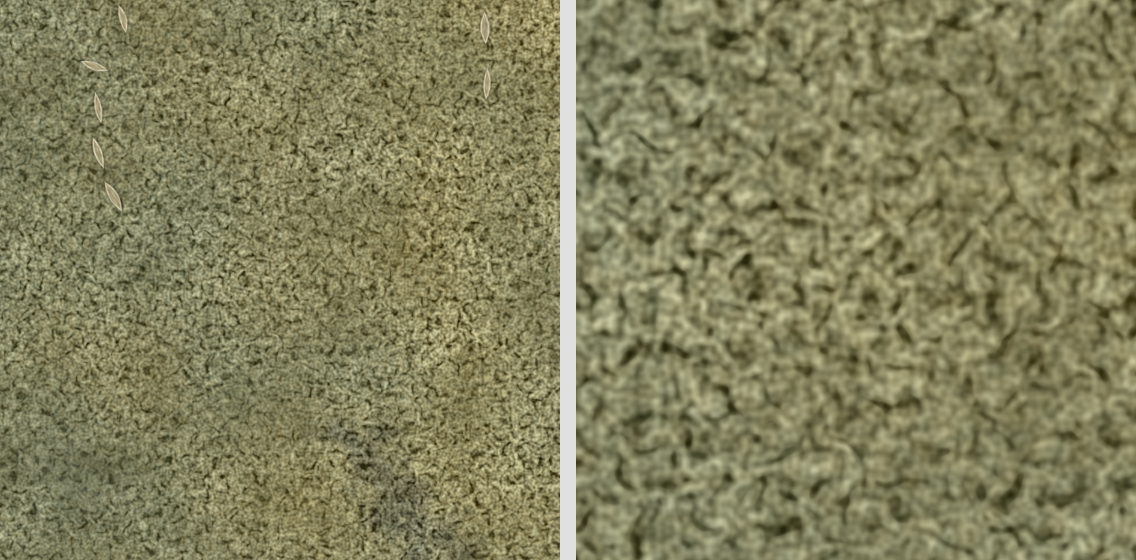
Left, the full canvas; right, a detail of the centre.
A Shadertoy shader for this texture:

```glsl
float hash(vec2 p) {
    vec3 q = fract(p.xyx * vec3(0.1031, 0.1030, 0.0973));
    q += dot(q, q.yzx + 33.33);
    return fract((q.x + q.y) * q.z);
}

vec2 gradient(vec2 cell) {
    float angle = 6.2832 * hash(cell);
    return vec2(cos(angle), sin(angle));
}

float gradientNoise(vec2 p) {
    vec2 i = floor(p), f = p - i;
    vec2 u = f * f * f * (f * (f * 6.0 - 15.0) + 10.0);
    vec2 e = vec2(0.0, 1.0);
    float low = mix(dot(gradient(i), f), dot(gradient(i + e.yx), f - e.yx), u.x);
    float high = mix(dot(gradient(i + e), f - e), dot(gradient(i + 1.0), f - 1.0), u.x);
    return mix(low, high, u.y);
}

// Crumbly soil: warped grains with darker pits between them
float crumbs(vec2 p) {
    vec2 warp = vec2(gradientNoise(p * 48.0 + 7.0), gradientNoise(p * 48.0 + 91.0));
    vec2 q = p + 0.011 * warp;
    float clumps = gradientNoise(q * 58.0 + 13.0);
    float grains = gradientNoise(q * 104.0 + 37.0);
    float grit = gradientNoise(p * 185.0 + 61.0);
    float pits = smoothstep(0.12, 0.5, -grains - 0.4 * clumps);
    return 0.15 * clumps + 0.25 * grains + 0.21 * grit - 0.10 * pits + 0.015;
}

float segmentDistance(vec2 p, vec2 a, vec2 b) {
    vec2 d = b - a;
    return length(p - a - d * clamp(dot(p - a, d) / dot(d, d), 0.0, 1.0));
}

// Slim, slightly bent husk with pointed ends
float huskDistance(vec2 p, float halfLength, float halfWidth, float bend) {
    float t = p.y / halfLength;
    float side = abs(p.x + bend * (t * t - 0.4)) - halfWidth * (1.0 - t * t);
    return max(side, abs(p.y) - halfLength);
}

void mainImage(out vec4 fragColor, in vec2 fragCoord) {
    vec2 p = fragCoord / iResolution.y;
    float pixel = 1.0 / iResolution.y;

    // Broad tone and roughness
    float patches = gradientNoise(p * 3.2 + 5.0);
    float mottling = gradientNoise(p * 9.0 + 23.0);
    float blotches = gradientNoise(p * 21.0 + 43.0);
    float rough = 0.97 + 0.45 * patches + 0.4 * mottling + 0.12 * (p.x - 0.5);
    float tone = 0.503 + rough * crumbs(p);
    tone += 0.05 * patches + 0.06 * mottling + 0.07 * blotches + 0.03 * (p.x - 0.5);

    // Damp stain along the lower right
    float wobble = 0.06 * mottling + 0.07 * blotches;
    float damp = 1.0 - smoothstep(0.0, 0.085,
        segmentDistance(p, vec2(0.62, 0.22), vec2(0.77, 0.03)) + wobble);
    tone -= 0.08 * damp;

    // Olive earth, greener to the left and warmer to the right
    tone = clamp(tone, 0.16, 0.80);
    vec3 color = vec3(tone, tone - 0.01, tone * 0.92 - 0.112);
    float warmth = 0.05 * (p.x - 0.5) + 0.05 * gradientNoise(p * 4.5 + 71.0);
    color += warmth * vec3(0.5, 0.0, -0.6);
    color += 0.03 * gradientNoise(p * 75.0 + 17.0) * vec3(0.5, -0.1, -0.7);
    color += damp * vec3(-0.01, 0.0, 0.04);

    // Pale husks, most of them on the upper left
    for (int i = 0; i < 7; i++) {
        float k = float(i);
        float a = hash(vec2(k, 3.7)), b = hash(vec2(k, 9.2)), c = hash(vec2(k, 15.4));
        bool left = i < 5;
        vec2 center = left ? vec2(0.15 + 0.10 * a, 0.63 + 0.082 * k + 0.02 * b)
                           : vec2(0.865 + 0.01 * a, 0.85 + 0.10 * (k - 5.0));
        float angle = left ? 0.15 + 0.4 * c + (i == 3 ? 0.9 : 0.0) : 0.12 * (c - 0.5);
        vec2 d = p - center;
        vec2 q = vec2(d.x * cos(angle) + d.y * sin(angle),
                      d.y * cos(angle) - d.x * sin(angle));
        float husk = huskDistance(q, 0.022 + 0.009 * b, 0.006 + 0.0025 * c, 0.004 * (a - 0.3));
        float shade = 1.0 - smoothstep(0.0, 0.006, husk);
        float body = 1.0 - smoothstep(-pixel, pixel, husk);
        float rim = smoothstep(-0.0045, -0.001, husk);
        float fibre = gradientNoise(q * vec2(260.0, 90.0) + k * 11.0);
        vec3 huskColor = mix(vec3(0.64, 0.60, 0.46), vec3(0.82, 0.79, 0.66), rim);
        color *= 1.0 - 0.18 * shade;
        color = mix(color, huskColor + 0.16 * fibre, body);
    }

    fragColor = vec4(color, 1.0);
}
```
